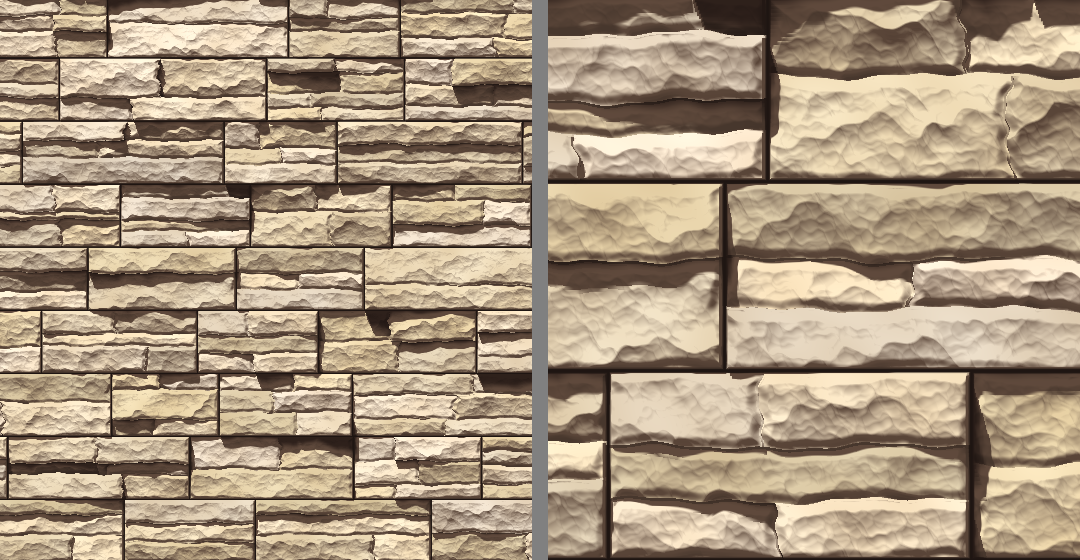
Left, the full canvas; right, a detail of the centre.
A Shadertoy shader for this texture:

```glsl
// Draws a wall of stacked, split sandstone ledges in raking sunlight.

const float ROWS = 8.88;            // panel rows per canvas height
const float PANELS = 3.5;           // panels per canvas height
const vec2 SUN_DIR = vec2(-0.32, 0.95);
const float SUN_SLOPE = 0.7;
const vec3 WARM_STONE = vec3(0.79, 0.71, 0.57);
const vec3 PALE_STONE = vec3(0.81, 0.74, 0.66);
const vec3 SHADE = vec3(0.35, 0.27, 0.22);
const vec3 DEEP_SHADE = vec3(0.17, 0.12, 0.10);

struct Stone { float edge; float joint; float seed; vec2 local; };

float hash(vec2 p) {
    vec3 q = fract(vec3(p.xyx) * 0.1031);
    q += dot(q, q.yzx + 33.33);
    return fract((q.x + q.y) * q.z);
}

// Layered sines, roughly -1 to 1
float waves(vec2 p) {
    return 0.5 * sin(p.x + 1.6 * sin(p.y * 0.8))
         + 0.3 * sin(p.x * 2.3 - p.y * 1.4 + 1.0)
         + 0.2 * sin(p.x * 4.9 + p.y * 3.1 + 2.0);
}

// Squared distance to the nearest cell point: scallops with sharp ridges
float cellular(vec2 p) {
    vec2 cell = floor(p), f = p - cell;
    float nearest = 4.0;
    for (int y = -1; y <= 1; y++)
    for (int x = -1; x <= 1; x++) {
        vec2 o = vec2(x, y), id = cell + o;
        vec2 d = o + vec2(hash(id), hash(id + 57.3)) - f;
        nearest = min(nearest, dot(d, d));
    }
    return nearest;
}

// Border i of an uneven division; multiples of period stay fixed
float border(float i, float seed, float jitter, float period) {
    float pinned = step(0.5, mod(i, period));
    return i + pinned * jitter * (hash(vec2(i, seed)) - 0.5);
}

// Index, start and end of the uneven interval around x
vec3 span(float x, float seed, float jitter, float period) {
    float i = floor(x);
    if (x < border(i, seed, jitter, period)) i -= 1.0;
    else if (x >= border(i + 1.0, seed, jitter, period)) i += 1.0;
    return vec3(i, border(i, seed, jitter, period), border(i + 1.0, seed, jitter, period));
}

// Rows hold panels, panels hold layers, layers hold stones
Stone findStone(vec2 p) {
    float y = p.y * ROWS + 0.04, row = floor(y);
    y -= row;
    float x = p.x * PANELS + 7.0 * hash(vec2(row, 3.0));
    vec3 panel = span(x, row + 0.5, 0.55, 1000.0);
    float width = (panel.z - panel.y) / PANELS;
    float u = (x - panel.y) / (panel.z - panel.y);
    float joint = min(min(u, 1.0 - u) * width, min(y, 1.0 - y) / ROWS);

    float panelSeed = 97.0 * hash(vec2(panel.x, row + 11.0));
    float layers = floor(2.4 + 1.8 * hash(vec2(panelSeed, 1.0)));
    y = clamp(y + 0.028 * waves(p * vec2(42.0, 25.0)), 0.001, 0.999) * layers;
    vec3 layer = span(y, panelSeed, 0.65, layers);

    float layerSeed = panelSeed + 3.7 * layer.x;
    float pieces = floor(1.3 + 1.7 * hash(vec2(layerSeed, 2.0)));
    u = clamp(u + 0.016 * waves(p.yx * vec2(95.0, 30.0)), 0.001, 0.999) * pieces;
    vec3 piece = span(u, layerSeed, 0.75, pieces);

    // Rounded box distance, positive inside
    vec2 unit = vec2(width / pieces, 1.0 / (ROWS * layers));
    vec2 local = (vec2(u, y) - 0.5 * vec2(piece.y + piece.z, layer.y + layer.z)) * unit;
    vec2 halfSize = 0.5 * vec2(piece.z - piece.y, layer.z - layer.y) * unit;
    vec2 q = abs(local) - halfSize + 0.005;
    float edge = 0.005 - length(max(q, 0.0)) - min(max(q.x, q.y), 0.0);
    return Stone(edge, joint, 97.0 * hash(vec2(layerSeed, piece.x + 5.0)), local);
}

// Depth, tilt, bevel and broad fractures of the stone faces
float ledgeHeight(vec2 p, Stone s) {
    float h = 0.031 * hash(vec2(s.seed, 1.0));
    h += s.local.x * 0.16 * (hash(vec2(s.seed, 2.0)) - 0.5);
    h += s.local.y * 0.40 * (hash(vec2(s.seed, 3.0)) - 0.5);
    h -= 0.004 * (1.0 - smoothstep(0.0, 0.007, s.edge));
    h -= 0.018 * (1.0 - smoothstep(0.0004, 0.0022, s.joint));
    vec2 warp = 0.012 * vec2(waves(p.yx * 55.0), waves(p * 48.0));
    return h + 0.009 * cellular((p + warp) * vec2(14.0, 27.0) + s.seed);
}

// Adds chips and grain to the broad shape
float roughHeight(vec2 p) {
    Stone s = findStone(p);
    vec2 q = mat2(0.96, 0.28, -0.28, 0.96) * p + 0.004 * waves(p * 130.0);
    return ledgeHeight(p, s) + 0.0018 * cellular(q * vec2(48.0, 85.0) + s.seed)
         + 0.0006 * cellular(q.yx * vec2(190.0, 145.0));
}

// How far the sun ray is buried by ledges nearer the sun
float buriedDepth(vec2 p, float h) {
    float depth = 0.0;
    for (int i = 1; i <= 20; i++) {
        float t = 0.0025 * float(i);
        vec2 q = p + SUN_DIR * t;
        depth = max(depth, ledgeHeight(q, findStone(q)) - h - SUN_SLOPE * t);
    }
    return depth;
}

// Sunlight relative to a flat face
float sunlight(vec2 p, float eps) {
    float h = roughHeight(p);
    vec2 slope = vec2(roughHeight(p + vec2(eps, 0.0)), roughHeight(p + vec2(0.0, eps))) - h;
    slope /= eps;
    float facing = (SUN_SLOPE - dot(slope, SUN_DIR)) / sqrt(1.0 + dot(slope, slope));
    return clamp(facing / SUN_SLOPE, 0.0, 1.32);
}

vec3 stoneColor(vec2 p, float seed) {
    vec3 color = mix(WARM_STONE, PALE_STONE, hash(vec2(seed, 7.0)));
    color *= 0.93 + 0.14 * hash(vec2(seed, 8.0));
    float stain = waves(p * vec2(24.0, 37.0) + seed);
    return color * (1.0 + 0.05 * stain * vec3(0.7, 1.0, 1.5));
}

void mainImage(out vec4 fragColor, in vec2 fragCoord) {
    vec2 p = fragCoord / iResolution.y;
    Stone s = findStone(p);
    float depth = buriedDepth(p, ledgeHeight(p, s));
    float sun = sunlight(p, 0.0015);

    // Shade keeps some relief and deepens below tall ledges
    vec3 shade = mix(SHADE, DEEP_SHADE, smoothstep(0.006, 0.021, depth));
    vec3 lit = mix(SHADE, stoneColor(p, s.seed), sun);
    vec3 color = mix(lit, shade * (0.8 + 0.2 * sun), smoothstep(0.0, 0.0018, depth));

    // Dark joints between panels
    color = mix(DEEP_SHADE * 0.7, color, smoothstep(0.0003, 0.0018, s.joint));
    fragColor = vec4(clamp(color, 0.0, 1.0), 1.0);
}
```
